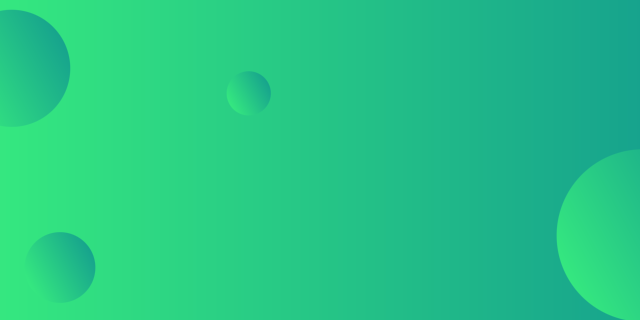
This background is drawn by a Shadertoy shader. Its source:

```glsl
#define LIGHT_GREEN vec3(0.207, 0.908, 0.500)
#define DARK_TEAL vec3(0.088, 0.640, 0.552)
#define DISC_TILT vec2(0.88, 0.475)
#define DISC_COUNT 4

// Each disc: centre x, centre y, radius, in canvas heights
const vec3 DISCS[DISC_COUNT] = vec3[DISC_COUNT](
    vec3(0.0365, 0.7865, 0.1830),
    vec3(0.7773, 0.7083, 0.0690),
    vec3(0.1875, 0.1640, 0.1105),
    vec3(2.0090, 0.2640, 0.2695)
);

vec3 greenRamp(float t) {
    return mix(LIGHT_GREEN, DARK_TEAL, clamp(t, 0.0, 1.0));
}

// Disc shaded along a tilted axis, from lower left to upper right
vec3 paintDisc(vec3 base, vec2 point, vec3 disc, float pixel) {
    vec2 offset = point - disc.xy;
    float edge = length(offset) - disc.z;
    float coverage = 1.0 - smoothstep(-0.75 * pixel, 0.75 * pixel, edge);
    float shade = 0.5 + 0.5 * dot(offset, DISC_TILT) / disc.z;
    return mix(base, greenRamp(shade), coverage);
}

void mainImage(out vec4 fragColor, in vec2 fragCoord) {
    vec2 point = fragCoord / iResolution.y;
    float pixel = 1.0 / iResolution.y;

    // Horizontal backdrop
    vec3 color = greenRamp(fragCoord.x / iResolution.x);

    // Floating discs
    for (int i = 0; i < DISC_COUNT; i++) {
        color = paintDisc(color, point, DISCS[i], pixel);
    }

    fragColor = vec4(color, 1.0);
}
```
